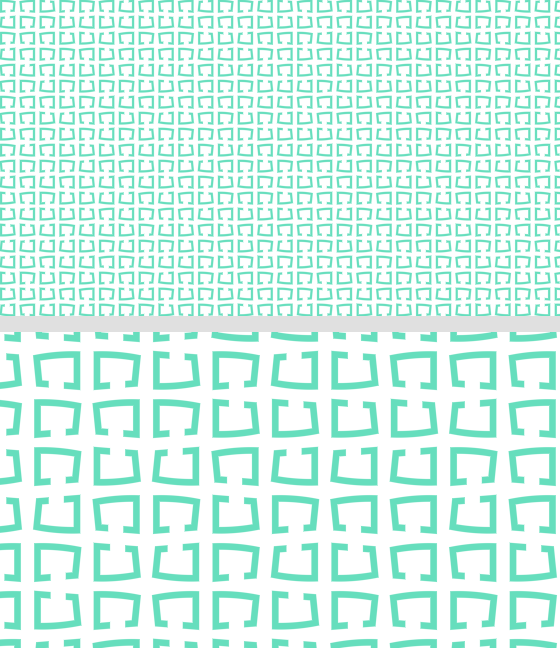
Top, the full canvas; bottom, a detail of the centre.
Reproduce this pattern procedurally as a Shadertoy shader.

```glsl
// Mint outlined trapezoids with a gap in one side, flipped at random on a white grid.

const vec3 PAPER = vec3(1.0);
const vec3 MINT = vec3(0.40, 0.87, 0.74);

// Grid in units of the canvas height
const vec2 PITCH = vec2(0.0627, 0.0506);
const vec2 FIRST_CENTRE = vec2(0.0241, 0.0197);  // from the top left corner
const float LINE_WIDTH = 0.0070;

float hash(vec2 p) {
    vec3 q = fract(vec3(p.xyx) * 0.1031);
    q += dot(q, q.yzx + 33.33);
    return fract((q.x + q.y) * q.z);
}

// Signed distance to a line whose outward normal is given
float halfPlane(vec2 p, vec2 normal, float offset) {
    return dot(p, normalize(normal)) - offset;
}

// Trapezoid: tall on the left, short and leaning on the right, bowed on top
float trapezoid(vec2 p) {
    float bow = 2.5 * p.x * p.x;
    float top = halfPlane(p + vec2(0.0, bow), vec2(0.08, 1.0), 0.0161);
    float bottom = halfPlane(p, vec2(0.08, -1.0), 0.0152);
    float left = halfPlane(p, vec2(-1.0, 0.0), 0.0208);
    float right = halfPlane(p, vec2(1.0, -0.10), 0.0203);
    return max(max(top, bottom), max(left, right));
}

// Outline of the trapezoid, cut open in the lower side
float openOutline(vec2 p, float lineWidth) {
    float outline = abs(trapezoid(p)) - 0.5 * lineWidth;
    float gap = min(0.0080 - abs(p.x - 0.001), -p.y);
    return max(outline, gap);
}

// Mirror each axis by a coin toss per cell
vec2 randomFlip(vec2 p, vec2 cell) {
    vec2 toss = vec2(hash(cell + 7.0), hash(cell + 61.0));
    return p * (2.0 * step(0.5, toss) - 1.0);
}

void mainImage(out vec4 fragColor, in vec2 fragCoord) {
    vec2 uv = fragCoord / iResolution.y;
    float pixel = 1.0 / iResolution.y;

    // Cell index and position around its centre, counted down from the top
    vec2 grid = (vec2(uv.x, 1.0 - uv.y) - FIRST_CENTRE) / PITCH + 0.5;
    vec2 cell = floor(grid);
    vec2 local = (fract(grid) - 0.5) * PITCH;

    float d = openOutline(randomFlip(local, cell), LINE_WIDTH);
    float ink = 1.0 - smoothstep(-0.75 * pixel, 0.75 * pixel, d);
    fragColor = vec4(mix(PAPER, MINT, ink), 1.0);
}
```
